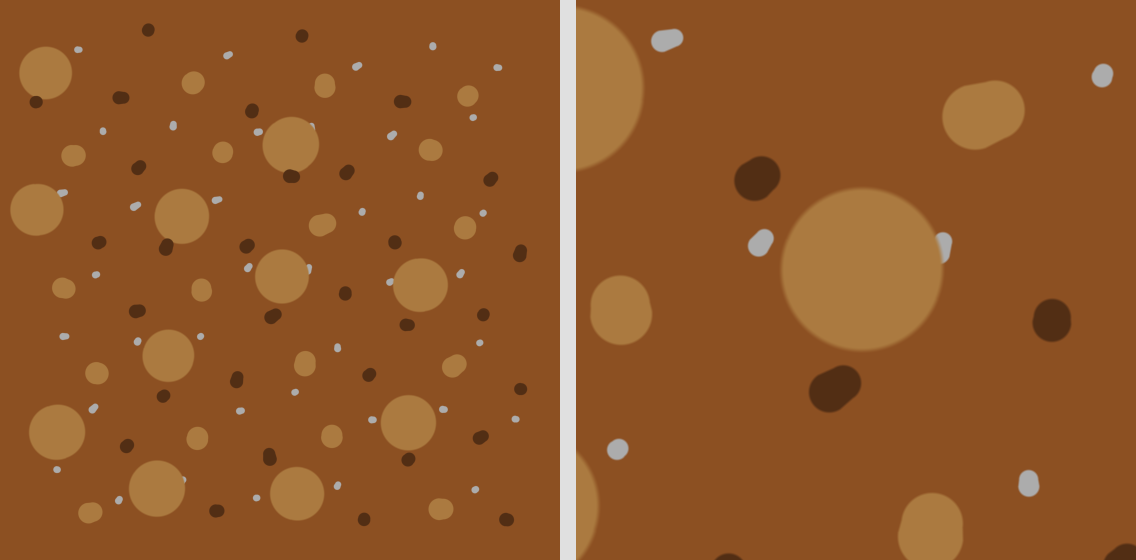
Left: the whole. Right: its middle third, enlarged.
A Shadertoy shader for this texture:

```glsl
// Brown ground scattered with large tan discs, tan blobs, dark chips and grey flecks.
// All centres come from one low-discrepancy sequence, split into a run per layer,
// so the layers keep clear of each other; every grain is a tapered capsule.

vec3 hash3(float n) {
    vec3 p = fract(n * vec3(0.1031, 0.1030, 0.0973));
    p += dot(p, p.yzx + 33.33);
    return fract((p.xxy + p.yzz) * p.zyx);
}

// Evenly spread points inside a margin, loosened by a small jitter
vec2 grainCentre(int i, float jitter) {
    vec2 spread = fract(0.5 + float(i) * vec2(0.75488, 0.56984));
    vec2 offset = hash3(float(i) + 17.0).xy - 0.5;
    return mix(vec2(0.06), vec2(0.94), spread) + 2.0 * jitter * offset;
}

// Distance to a capsule of half length stretch, narrowing towards one end
float grainDistance(vec2 p, float radius, float stretch, float angle) {
    vec2 axis = vec2(cos(angle), sin(angle));
    float along = clamp(dot(p, axis), -stretch, stretch);
    float taper = 0.15 * along;
    return length(p - axis * along) - radius + taper;
}

// Coverage of one layer of grains, using points first to first + count - 1
float scatter(vec2 p, int first, int count, float radius, float elongation,
              float jitter, float softness) {
    float nearest = 1.0;
    for (int i = first; i < first + count; i++) {
        vec3 rnd = hash3(float(i) * 1.37 + 71.0);
        float size = radius * mix(0.95, 1.05, rnd.x);
        float stretch = radius * elongation * mix(0.15, 1.0, rnd.y * rnd.y);
        float angle = mix(-0.3, 1.8, rnd.z);
        vec2 local = p - grainCentre(i, jitter);
        nearest = min(nearest, grainDistance(local, size, stretch, angle));
    }
    float edge = max(softness, 0.75 / iResolution.y);
    return 1.0 - smoothstep(-edge, edge, nearest);
}

void mainImage(out vec4 fragColor, in vec2 fragCoord) {
    vec2 p = fragCoord / iResolution.y;
    vec3 tan_ = vec3(0.67, 0.48, 0.25);
    vec3 color = vec3(0.55, 0.312, 0.132);

    // Grey flecks lie lowest, dark chips on top
    color = mix(color, vec3(0.675), scatter(p, 59, 39, 0.0060, 0.75, 0.020, 0.0008));
    color = mix(color, tan_, scatter(p, 0, 11, 0.0478, 0.04, 0.007, 0.0020));
    color = mix(color, tan_, scatter(p, 11, 17, 0.0188, 0.38, 0.012, 0.0010));
    color = mix(color, vec3(0.32, 0.18, 0.08), scatter(p, 28, 31, 0.0113, 0.45, 0.018, 0.0010));

    fragColor = vec4(color, 1.0);
}
```
